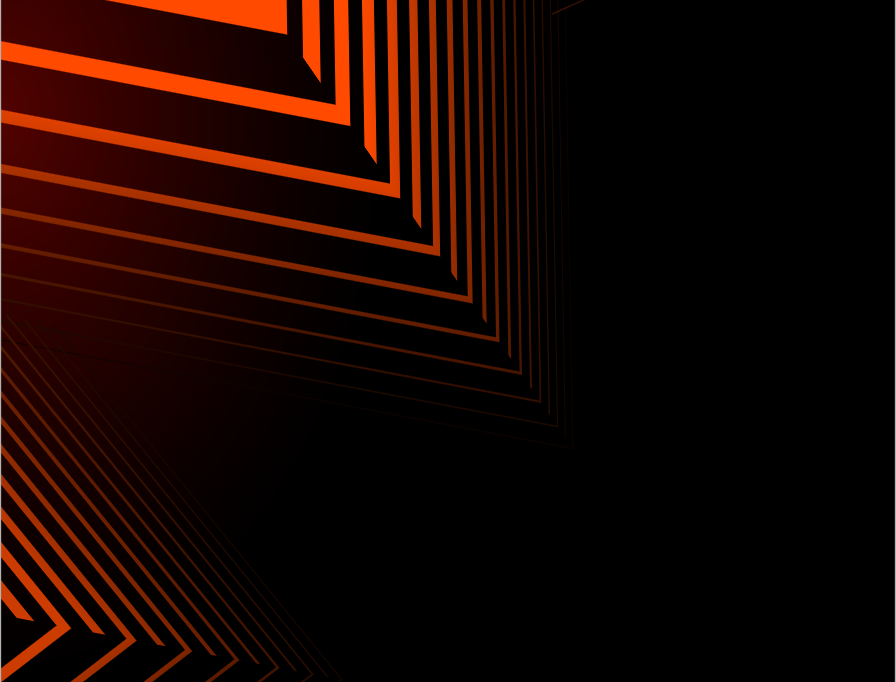
Give the GLSL for this background, as a Shadertoy shader.

```glsl
// Two nested sets of glowing orange chevrons over a dark red glow on black.
// Each set is a folded coordinate, the larger of two skewed projections,
// sliced into bars whose spacing and width shrink geometrically.

const vec3 ORANGE = vec3(1.0, 0.29, 0.0);
const vec3 DEEP_RED = vec3(0.32, 0.008, 0.0);
const vec3 EDGE_GREY = vec3(0.7);

// Smoothed step of v past edge, with a ramp one pixel wide
float past(float edge, float v, float pixel) {
    return clamp((v - edge) / pixel + 0.5, 0.0, 1.0);
}

// spacing = (start, linear growth, span, ratio) of the outer bar edges
float barEdge(float n, vec4 spacing) {
    return spacing.x + spacing.y * n + spacing.z * (1.0 - pow(spacing.w, n));
}

// Coverage of the bars; every second bar shows only where halfMask is set
float bars(float t, float halfMask, vec4 spacing, int count, float pixel) {
    float cover = 0.0;
    for (int i = 1; i <= count; i++) {
        float n = 0.5 * float(i);
        float outer = barEdge(n, spacing);
        float inner = outer - 0.031 * pow(0.695, n);
        float bar = past(inner, t, pixel) - past(outer, t, pixel);
        cover += bar * (i % 2 == 1 ? halfMask : 1.0);
    }
    return clamp(cover, 0.0, 1.0);
}

float segmentDistance(vec2 p, vec2 a, vec2 b) {
    vec2 d = b - a;
    return length(p - a - d * clamp(dot(p - a, d) / dot(d, d), 0.0, 1.0));
}

// Soft elliptical falloff, one at the centre and zero at the rim
float glow(vec2 p, vec2 center, vec2 radius) {
    return pow(max(1.0 - length((p - center) / radius), 0.0), 1.3);
}

void mainImage(out vec4 fragColor, in vec2 fragCoord) {
    // Height units, measured down from the top left corner
    vec2 p = vec2(fragCoord.x, iResolution.y - fragCoord.y) / iResolution.y;
    float aspect = iResolution.x / iResolution.y;
    float pixel = 1.0 / iResolution.y;

    vec3 color = vec3(0.004, 0.0, 0.0);
    color += DEEP_RED * glow(p, vec2(0.0, 0.17), vec2(0.565, 0.82));

    // Upper set: near-vertical arms meet gently sloping ones
    float lean = 0.017;
    float upright = (p.x - lean * (p.y + 0.56)) / (1.0 - 1.45 * lean);
    float sloping = (p.y + 0.56 - 0.19 * p.x) / 1.26;
    float upper = max(upright, sloping);
    vec4 upperSpacing = vec4(0.4212, 0.0137, 0.3215, 0.755);
    float uprightMask = past(0.0, upright - sloping, pixel);
    float upperCover = bars(upper, uprightMask, upperSpacing, 18, pixel);
    upperCover = max(upperCover, 1.0 - past(upperSpacing.x, upper, pixel));
    float upperFade = clamp((0.856 - upper) / 0.325, 0.0, 1.0);
    color = mix(color, ORANGE * upperFade, upperCover);

    // Lower set: arrows pointing right, cut off below the upper set
    float rising = (1.23 * p.x - p.y + 0.9014) / 1.04;
    float falling = (0.77 * p.x + p.y - 0.9014) / 0.96;
    float lower = max(rising, falling);
    vec4 lowerSpacing = vec4(-0.0083, 0.0, 0.7518, 0.85);
    float risingMask = past(0.0, rising - falling, 2.0 * pixel);
    float lowerCover = bars(lower, risingMask, lowerSpacing, 14, 1.4 * pixel);
    lowerCover *= past(0.81, upper, pixel);
    float lowerFade = 0.8 * clamp(1.0 - (lower - 0.1045) / 0.445, 0.0, 1.0);
    color = mix(color, ORANGE * lowerFade, lowerCover);

    // Faint folded line at the top
    float fold = segmentDistance(p, vec2(0.81, 0.0205), vec2(0.86, -0.002));
    color += ORANGE * 0.22 * (1.0 - past(0.001, fold, pixel));

    // Pale slivers along the side edges
    float margin = min(p.x, aspect - p.x);
    color = mix(color, EDGE_GREY, 1.0 - past(0.0017, margin, pixel));

    fragColor = vec4(color, 1.0);
}
```
